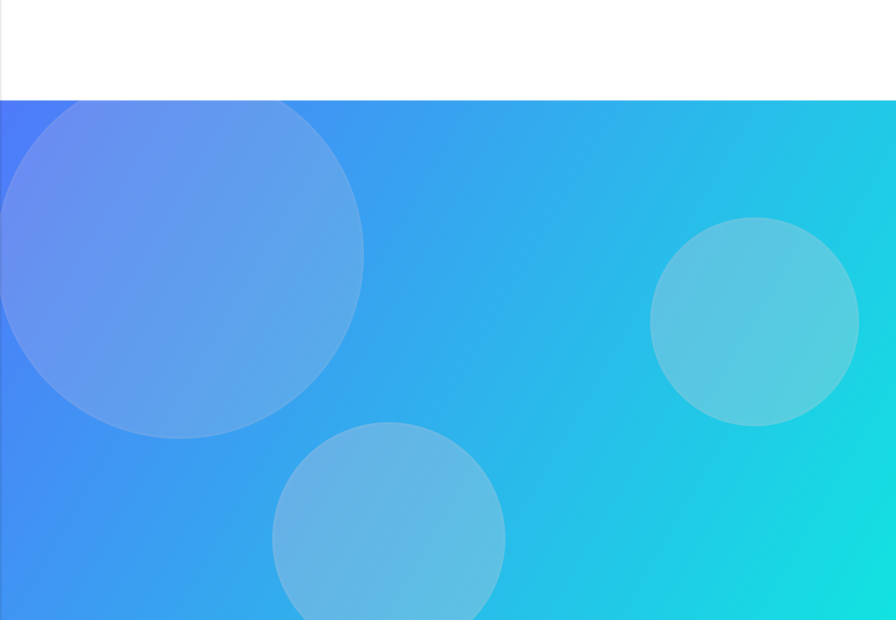
Write a Shadertoy shader that draws this background.

```glsl
// A slanted blue-to-turquoise gradient panel under a plain white band,
// with three translucent pale discs. The gradient is a projection onto
// a tilted axis; the discs are circle distances blended in a loop.

// Coverage of a shape from its signed distance, one pixel soft.
float coverage(float dist) {
    float pixel = 1.0 / iResolution.y;
    return clamp(0.5 - dist / pixel, 0.0, 1.0);
}

vec3 panelGradient(vec2 p, float top) {
    vec2 axis = vec2(0.866, 0.5);
    float t = dot(vec2(p.x, top - p.y), axis) / 1.67;
    return mix(vec3(0.31, 0.48, 0.98), vec3(0.07, 0.89, 0.88), clamp(t, 0.0, 1.0));
}

void mainImage(out vec4 fragColor, in vec2 fragCoord) {
    // Height is one unit, width 1.445 units.
    vec2 p = fragCoord / iResolution.xy * vec2(1.445, 1.0);
    float panelTop = 0.838;
    vec3 color = panelGradient(p, panelTop);

    // Discs: centre, radius, opacity.
    vec4 discs[3] = vec4[3](
        vec4(0.290, 0.589, 0.297, 0.17),
        vec4(0.627, 0.131, 0.188, 0.25),
        vec4(1.217, 0.481, 0.1685, 0.25));
    vec3 discTint = vec3(0.97, 0.80, 0.82);
    for (int i = 0; i < 3; i++) {
        float dist = length(p - discs[i].xy) - discs[i].z;
        float rim = 0.04 * smoothstep(0.004, 0.0, abs(dist + 0.002));
        color = mix(color, discTint, coverage(dist) * (discs[i].w + rim));
    }

    // White band above the panel.
    color = mix(vec3(1.0), color, coverage(p.y - panelTop));

    // Faint shadow along the left edge.
    color *= 1.0 - 0.09 * smoothstep(0.005, 0.0, p.x);

    fragColor = vec4(color, 1.0);
}
```
